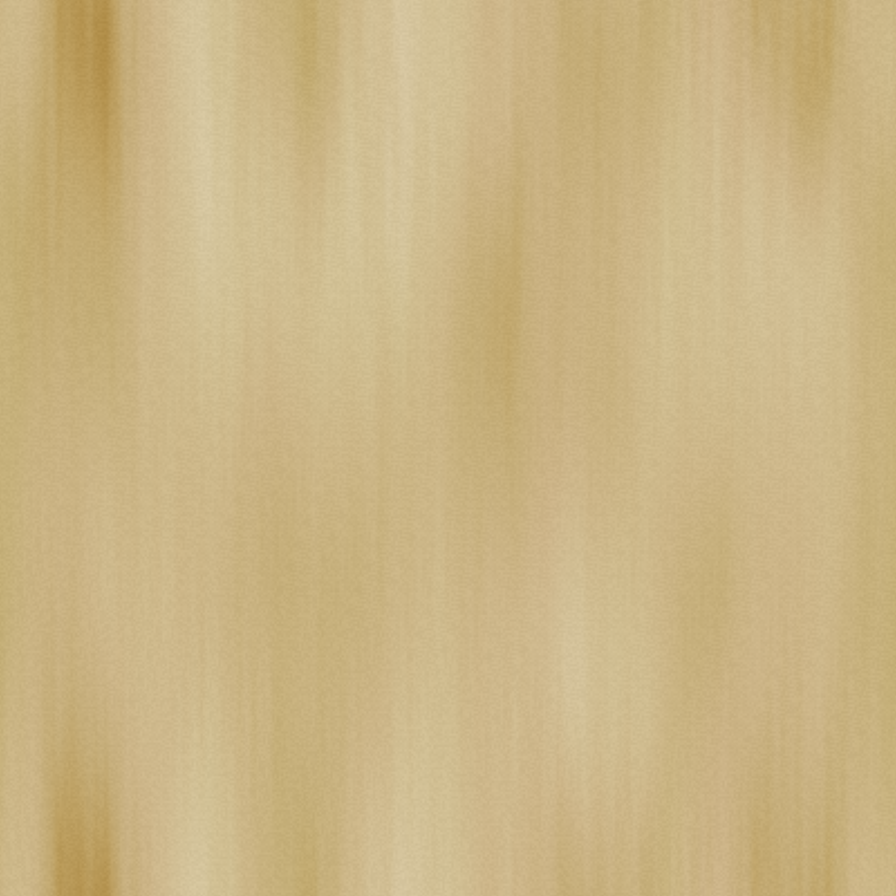
Give the GLSL for this texture, as a Shadertoy shader.

```glsl
// Pale golden wood-like satin with soft vertical streaks, tiling on all sides.
#define BROAD_CELLS vec2(9.0, 3.0)
#define LARGE_CELLS vec2(3.0, 2.0)
#define STREAK_CELLS vec2(34.0, 3.0)
#define FIBRE_CELLS vec2(120.0, 5.0)
#define GRAIN_CELLS vec2(400.0, 400.0)
#define MEAN_TONE 2.15
#define BROAD_CONTRAST 3.9
#define LARGE_CONTRAST 2.2
#define STREAK_CONTRAST 0.75
#define FIBRE_CONTRAST 0.5
#define GRAIN_CONTRAST 0.035
#define TINT_STRENGTH 0.016

float hash(vec2 p) {
    return fract(sin(dot(p, vec2(127.1, 311.7))) * 43758.5453);
}

// Smooth value noise centred on zero, repeating once per canvas
float tileNoise(vec2 uv, vec2 cells, float seed) {
    vec2 p = uv * cells;
    vec2 cell = floor(p);
    vec2 f = fract(p);
    f = f * f * (3.0 - 2.0 * f);
    vec2 lo = mod(cell, cells) + seed;
    vec2 hi = mod(cell + 1.0, cells) + seed;
    float bottom = mix(hash(lo), hash(vec2(hi.x, lo.y)), f.x);
    float top = mix(hash(vec2(lo.x, hi.y)), hash(hi), f.x);
    return mix(bottom, top, f.y) - 0.5;
}

// Ramp from deep ochre to cream, one step per unit of tone
vec3 goldRamp(float tone) {
    vec3 color = mix(vec3(0.69, 0.56, 0.28), vec3(0.74, 0.63, 0.38), clamp(tone + 1.0, 0.0, 1.0));
    color = mix(color, vec3(0.77, 0.68, 0.47), clamp(tone, 0.0, 1.0));
    color = mix(color, vec3(0.80, 0.71, 0.53), clamp(tone - 1.0, 0.0, 1.0));
    color = mix(color, vec3(0.82, 0.75, 0.58), clamp(tone - 2.0, 0.0, 1.0));
    color = mix(color, vec3(0.85, 0.79, 0.65), clamp(tone - 3.0, 0.0, 1.0));
    return mix(color, vec3(0.88, 0.83, 0.72), clamp(tone - 4.0, 0.0, 1.0));
}

void mainImage(out vec4 fragColor, in vec2 fragCoord) {
    vec2 uv = fragCoord / iResolution.xy;

    // Brushed displacement: each thin column slides a little up and sideways
    vec2 warped = uv;
    warped.x += 0.035 * tileNoise(uv, vec2(26.0, 2.0), 11.0);
    warped.x += 0.012 * tileNoise(uv, vec2(80.0, 4.0), 23.0);
    warped.y += 0.16 * tileNoise(uv, vec2(20.0, 2.0), 37.0);
    warped.y += 0.07 * tileNoise(uv, vec2(90.0, 3.0), 41.0);

    // Broad patches, strongest near the upper and lower edges
    float edgeWeight = mix(0.7, 1.2, 0.5 + 0.5 * cos(6.28318 * uv.y));
    float tone = MEAN_TONE;
    tone += BROAD_CONTRAST * edgeWeight * tileNoise(warped, BROAD_CELLS, 53.0);
    tone += LARGE_CONTRAST * tileNoise(warped, LARGE_CELLS, 67.0);

    // Narrow streaks and hair-thin fibres
    tone += STREAK_CONTRAST * edgeWeight * tileNoise(warped, STREAK_CELLS, 71.0);
    tone += FIBRE_CONTRAST * edgeWeight * tileNoise(uv, FIBRE_CELLS, 83.0);

    // Alternating rosy and straw tints, then fine grain
    float tint = TINT_STRENGTH * tileNoise(warped, vec2(16.0, 2.0), 97.0);
    vec3 color = goldRamp(tone) + tint * vec3(0.4, -0.5, 0.8);
    color += GRAIN_CONTRAST * tileNoise(uv, GRAIN_CELLS, 101.0);

    fragColor = vec4(clamp(color, 0.0, 1.0), 1.0);
}
```
